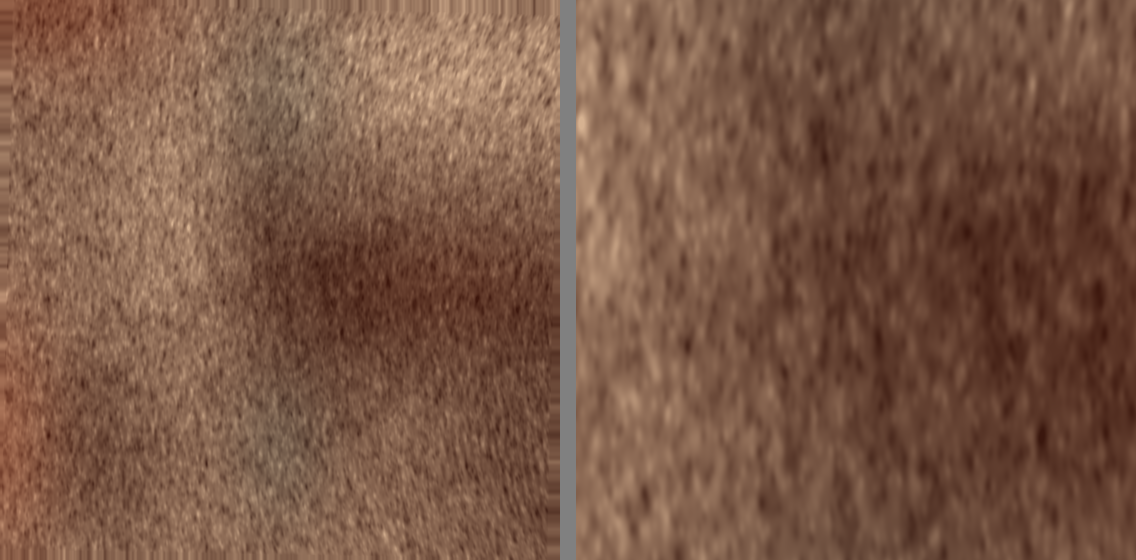
Left: the whole. Right: its middle third, enlarged.
This texture is drawn by a WebGL 1 fragment shader. Its source:

```glsl
precision highp float;
// Softly folded brown nap: broad light and shadow from Gaussian pools,
// covered with short upright fibres made of stretched cellular splats.
// The rim repeats the outermost fibres as thin straight streaks.
uniform vec2 u_resolution;

const vec3 SHADOW_BROWN = vec3(0.32, 0.19, 0.14);
const vec3 LIGHT_TAN = vec3(0.72, 0.58, 0.47);
const vec3 WARM_SHIFT = vec3(0.06, -0.02, -0.035);
const float TAU = 6.2831853;

float hash(vec2 cell, float seed) {
  return fract(sin(dot(cell, vec2(127.1, 311.7)) + seed * 74.7) * 43758.55);
}

// Soft elliptical pool, 1 at its centre
float pool(vec2 p, vec2 centre, vec2 radius) {
  vec2 d = (p - centre) / radius;
  return exp(-dot(d, d));
}

// Cellular noise: one light or dark splat per jittered cell, about -1 to 1
float splatNoise(vec2 p, float seed) {
  vec2 cell = floor(p);
  float sum = 0.0;
  for (int j = -1; j <= 1; j++) {
    for (int i = -1; i <= 1; i++) {
      vec2 c = cell + vec2(float(i), float(j));
      vec2 d = c + vec2(hash(c, seed), hash(c, seed + 1.0)) - p;
      float weight = 2.0 * hash(c, seed + 2.0) - 1.0;
      sum += weight * exp(-4.0 * dot(d, d));
    }
  }
  return sum;
}

// Slightly skewed inner frame; points outside take the nearest edge value
vec2 clampToFrame(vec2 p) {
  vec2 low = vec2(0.022 * p.y, 0.018 * (1.0 - p.x));
  vec2 high = 1.0 - vec2(0.022 * (1.0 - p.y), 0.026 * p.x);
  return clamp(p, low, high);
}

// Broad tone of the folds: 0 is shadow, 1 is light
float foldTone(vec2 p) {
  float tone = 0.57;
  tone += 0.40 * pool(p, vec2(0.83, 0.87), vec2(0.27, 0.13));
  tone += 0.20 * pool(p, vec2(0.31, 0.63), vec2(0.12, 0.30));
  tone -= 0.48 * pool(p, vec2(0.60, 0.48), vec2(0.19, 0.18));
  tone -= 0.40 * pool(p, vec2(0.93, 0.46), vec2(0.23, 0.16));
  tone -= 0.20 * pool(p, vec2(0.47, 0.69), vec2(0.08, 0.18));
  tone -= 0.30 * pool(p, vec2(0.18, 0.21), vec2(0.12, 0.18));
  tone -= 0.32 * pool(p, vec2(0.95, 0.16), vec2(0.16, 0.20));
  tone -= 0.24 * pool(p, vec2(0.06, 1.00), vec2(0.22, 0.14));
  tone -= 0.13 * pool(p, vec2(0.55, 0.22), vec2(0.12, 0.13));
  return tone;
}

// Positive is reddish, negative is greyish
float foldWarmth(vec2 p) {
  float warmth = pool(p, vec2(0.00, 0.22), vec2(0.11, 0.25));
  warmth += 0.9 * pool(p, vec2(0.08, 1.00), vec2(0.22, 0.15));
  warmth += 0.35 * pool(p, vec2(0.80, 0.49), vec2(0.25, 0.12));
  warmth -= 0.55 * pool(p, vec2(0.50, 0.20), vec2(0.09, 0.14));
  warmth -= 0.55 * pool(p, vec2(0.50, 0.83), vec2(0.12, 0.17));
  return warmth;
}

// Bends the fibres: they lean one way above, the other way below
vec2 combNap(vec2 p) {
  float rise = p.y - 0.45;
  return vec2(p.x - 0.3 * p.x * rise * rise, p.y);
}

// Long wavering furrows in the lower right corner
float furrows(vec2 nap, vec2 p) {
  float waver = 0.9 * sin(nap.y * 31.0 + nap.x * 17.0) + 0.6 * sin(nap.y * 67.0);
  float area = pool(p, vec2(0.90, 0.15), vec2(0.17, 0.19));
  return area * sin(TAU * 66.0 * nap.x + waver);
}

void main() {
  vec2 p = clampToFrame(gl_FragCoord.xy / u_resolution);
  vec2 nap = combNap(p);

  float tone = foldTone(p);
  float grain = 0.28 * splatNoise(nap * vec2(150.0, 54.0), 1.0);
  grain += 0.20 * splatNoise(nap * vec2(235.0, 100.0), 7.0);
  grain += 0.06 * splatNoise(nap * vec2(28.0, 19.0), 13.0);
  grain += 0.10 * furrows(nap, p);

  // Fibres glint more where the fold is lit
  tone += grain * mix(0.7, 1.25, clamp(tone, 0.0, 1.0));
  vec3 colour = mix(SHADOW_BROWN, LIGHT_TAN, clamp(tone, -0.25, 1.3));
  colour += WARM_SHIFT * foldWarmth(p);
  gl_FragColor = vec4(clamp(colour, 0.0, 1.0), 1.0);
}
```
